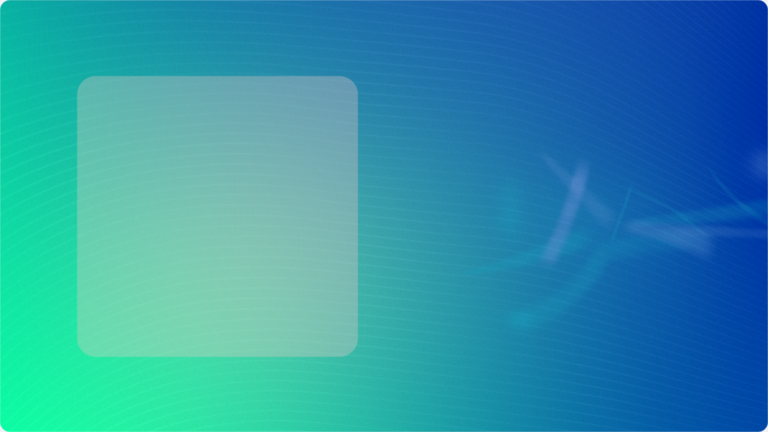
Reproduce this background procedurally as a Shadertoy shader.

```glsl
// A frosted square panel over a green-to-blue gradient with fine contour lines and smoky wisps.

#define PANEL_CENTER vec2(0.5035, 0.499)
#define PANEL_HALF 0.325
#define PANEL_RADIUS 0.043
#define PANEL_TINT vec3(0.93, 0.79, 0.77)
#define PANEL_OPACITY 0.33
#define FRAME_RADIUS 0.024
#define FRAME_COLOR vec3(0.94, 0.95, 0.97)
#define LINE_SPACING 0.0235
#define LINE_STRENGTH 0.020
#define GRAIN_STRENGTH 0.012
#define LILAC vec3(0.36, 0.54, 0.80)
#define TEAL vec3(0.10, 0.62, 0.74)

// Gradient noise
vec2 hashGradient(vec2 cell) {
    float angle = 6.2832 * fract(sin(dot(cell, vec2(127.1, 311.7))) * 43758.5);
    return vec2(cos(angle), sin(angle));
}

float gradientNoise(vec2 p) {
    vec2 i = floor(p), f = p - i;
    vec2 u = f * f * f * (f * (f * 6.0 - 15.0) + 10.0);
    vec2 e = vec2(1.0, 0.0);
    float low = mix(dot(hashGradient(i), f), dot(hashGradient(i + e.xy), f - e.xy), u.x);
    float high = mix(dot(hashGradient(i + e.yx), f - e.yx), dot(hashGradient(i + 1.0), f - 1.0), u.x);
    return mix(low, high, u.y);
}

// Shapes
float roundedBox(vec2 p, vec2 halfSize, float radius) {
    vec2 q = abs(p) - halfSize + radius;
    return length(max(q, 0.0)) + min(max(q.x, q.y), 0.0) - radius;
}

float coverage(float dist) {
    float pixel = 1.0 / iResolution.y;
    return 1.0 - smoothstep(-pixel, pixel, dist);
}

float glow(vec2 p, vec2 center, vec2 radius) {
    vec2 d = (p - center) / radius;
    return exp(-dot(d, d));
}

// Bent ribbon from a to b; widths.xy are the radii at both ends
float streak(vec2 p, vec2 a, vec2 b, vec2 widths, float bend) {
    vec2 axis = b - a;
    float len = length(axis);
    axis /= len;
    vec2 d = p - a;
    float t = dot(d, axis) / len;
    float across = dot(d, vec2(-axis.y, axis.x)) - bend * 4.0 * t * (1.0 - t);
    float q = across / mix(widths.x, widths.y, clamp(t, 0.0, 1.0));
    float ends = smoothstep(-0.05, 0.15, t) * (1.0 - smoothstep(0.85, 1.08, t));
    return ends * exp(-q * q * (0.3 + 0.7 * q * q));
}

// Background
vec3 bezierColor(vec3 a, vec3 b, vec3 c, vec3 d, float t) {
    float s = 1.0 - t;
    return s * s * s * a + 3.0 * s * t * (s * b + t * c) + t * t * t * d;
}

vec3 backdrop(vec2 p, vec2 uv) {
    vec3 bottom = bezierColor(vec3(0.04, 0.99, 0.64), vec3(0.22, 0.94, 0.64),
                              vec3(0.00, 0.41, 0.66), vec3(0.00, 0.28, 0.65), uv.x);
    vec3 top = bezierColor(vec3(0.03, 0.70, 0.64), vec3(0.10, 0.40, 0.66),
                           vec3(0.14, 0.38, 0.71), vec3(0.00, 0.21, 0.64), uv.x);
    vec3 color = mix(bottom, top, uv.y);
    color += vec3(0.18, 0.06, 0.02) * glow(p, vec2(0.56, 0.38), vec2(0.38));
    color += vec3(0.06, 0.07, 0.00) * glow(p, vec2(1.02, 0.42), vec2(0.48, 0.45));
    color -= vec3(0.03, 0.05, 0.00) * glow(p, vec2(1.80, 0.62), vec2(0.16, 0.35));
    return color;
}

float contourLines(vec2 p) {
    // Steep toward lower left and upper right, nearly level between
    float left = max(0.7 - p.x, 0.0);
    float right = max(p.x - 1.1, 0.0);
    float bow = 0.10 * p.x + 0.55 * left * left * (1.2 - 0.9 * p.y) + 0.7 * right * right * (0.2 + p.y);
    float height = p.y + bow + 0.008 * gradientNoise(p * 3.0);
    float wave = 0.5 + 0.5 * cos(6.2832 * height / LINE_SPACING);
    return (pow(wave, 10.0) - 0.17) * (0.8 + 0.8 * gradientNoise(p * 4.0 + 7.0));
}

// Smoke on the right side
vec3 addWisps(vec3 color, vec2 p) {
    p += 0.003 * vec2(gradientNoise(p * 12.0), gradientNoise(p * 12.0 + 31.0));
    float lilac = 0.58 * streak(p, vec2(1.262, 0.385), vec2(1.352, 0.622), vec2(0.019, 0.016), -0.008);
    lilac += 0.25 * streak(p, vec2(1.25, 0.65), vec2(1.42, 0.48), vec2(0.008, 0.022), 0.0);
    lilac += 0.38 * streak(p, vec2(1.44, 0.478), vec2(1.65, 0.425), vec2(0.014, 0.030), 0.008);
    lilac += 0.38 * glow(p, vec2(1.765, 0.618), vec2(0.032, 0.036));
    lilac += 0.20 * streak(p, vec2(1.56, 0.47), vec2(1.82, 0.455), vec2(0.014, 0.010), 0.0);
    float teal = 0.36 * streak(p, vec2(1.06, 0.362), vec2(1.36, 0.455), vec2(0.005, 0.026), -0.008);
    teal += 0.26 * streak(p, vec2(1.17, 0.240), vec2(1.40, 0.41), vec2(0.030, 0.022), -0.025);
    teal += 0.32 * glow(p, vec2(1.207, 0.262), vec2(0.030, 0.020));
    teal += 0.32 * glow(p, vec2(1.18, 0.515), vec2(0.032, 0.055));
    teal += 0.24 * streak(p, vec2(1.45, 0.48), vec2(1.83, 0.525), vec2(0.010, 0.024), 0.0);
    teal += 0.16 * streak(p, vec2(1.36, 0.40), vec2(1.64, 0.45), vec2(0.024, 0.030), 0.012);
    teal += 0.18 * glow(p, vec2(1.36, 0.49), vec2(0.20, 0.11));
    // Fine folded edges
    teal += 0.18 * streak(p, vec2(1.415, 0.44), vec2(1.463, 0.57), vec2(0.004), 0.0);
    teal += 0.15 * streak(p, vec2(1.455, 0.565), vec2(1.64, 0.45), vec2(0.004), 0.01);
    teal += 0.16 * streak(p, vec2(1.64, 0.61), vec2(1.80, 0.47), vec2(0.004, 0.007), -0.012);
    float density = 0.95 + 0.4 * gradientNoise(p * vec2(14.0, 22.0));
    color = mix(color, TEAL, clamp(teal * density, 0.0, 0.6));
    return mix(color, LILAC, clamp(lilac * density, 0.0, 0.7));
}

void mainImage(out vec4 fragColor, in vec2 fragCoord) {
    vec2 uv = fragCoord / iResolution.xy;
    vec2 p = fragCoord / iResolution.y;
    vec2 canvasHalf = 0.5 * iResolution.xy / iResolution.y;
    vec3 color = addWisps(backdrop(p, uv), p);
    color += LINE_STRENGTH * contourLines(p) + GRAIN_STRENGTH * gradientNoise(p * 170.0);
    float panel = coverage(roundedBox(p - PANEL_CENTER, vec2(PANEL_HALF), PANEL_RADIUS));
    color = mix(color, PANEL_TINT, PANEL_OPACITY * panel);
    color = mix(FRAME_COLOR, color, coverage(roundedBox(p - canvasHalf, canvasHalf, FRAME_RADIUS)));
    fragColor = vec4(clamp(color, 0.0, 1.0), 1.0);
}
```
